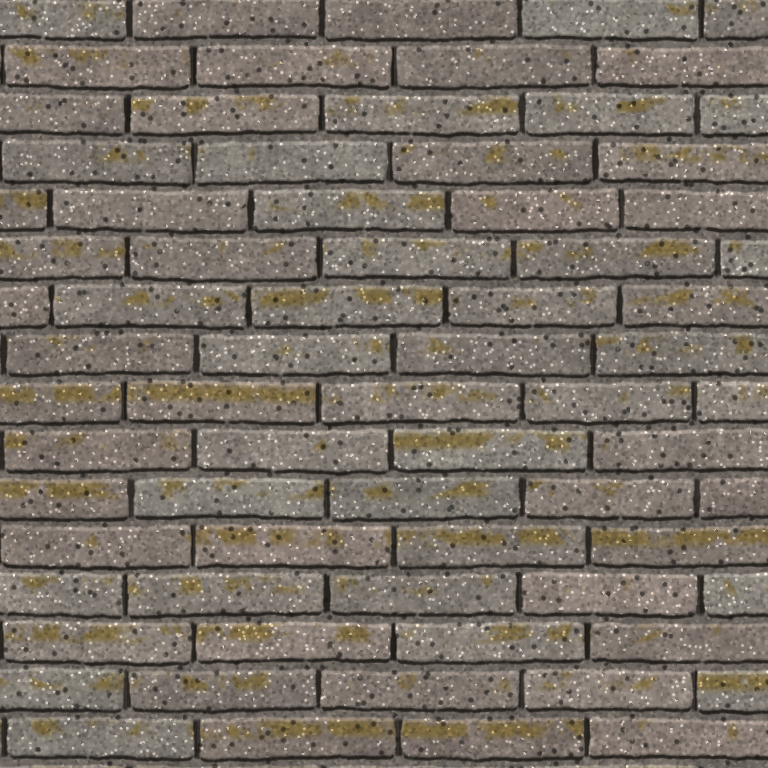
Write a Shadertoy shader that draws this texture.

```glsl
// Weathered wall of long grey bricks in sixteen courses, with gritty faces and yellow lichen.

const float COURSES = 16.0;
const float PITCH = 0.2565;                  // brick length plus one joint
const vec2 HALF_SIZE = vec2(0.1240, 0.0252);
const vec3 STONE = vec3(0.515, 0.495, 0.465);
const vec3 ROSY_STONE = vec3(0.515, 0.470, 0.440);
const vec3 MORTAR = vec3(0.425, 0.400, 0.375);
const vec3 LICHEN = vec3(0.475, 0.395, 0.190);
const vec3 DEEP_SHADE = vec3(0.105, 0.090, 0.075);

struct Brick {
    vec2 id;     // column, course counted from the top
    vec2 local;  // position from the brick centre
    vec2 edge;   // signed distance past each pair of sides
    float dist;  // signed distance to the rounded outline
};

float hash(vec2 p) {
    vec3 q = fract(p.xyx * 0.1031);
    q += dot(q, q.yzx + 33.33);
    return fract((q.x + q.y) * q.z);
}

// Layered, warped sines, roughly -1 to 1
float ripple(vec2 p) {
    float sum = 0.0, amp = 0.5;
    for (int i = 0; i < 5; i++) {
        p = mat2(0.8, 0.6, -0.6, 0.8) * p * 1.7 + 0.7 * sin(p.yx + 1.3);
        sum += amp * sin(p.x) * sin(p.y);
        amp *= 0.65;
    }
    return sum;
}

// Cellular noise: distance to the nearest point, random value of its cell
vec2 cellular(vec2 p) {
    vec2 base = floor(p), nearest = vec2(9.0, 0.0);
    for (int y = -1; y <= 1; y++)
    for (int x = -1; x <= 1; x++) {
        vec2 c = base + vec2(x, y);
        float d = distance(p, c + vec2(hash(c), hash(c + 71.7)));
        if (d < nearest.x) nearest = vec2(d, hash(c + 19.3));
    }
    return nearest;
}

// Horizontal position of a head joint
float joint(float column, float course) {
    float even = mod(course + 1.0, 2.0);
    float slip = step(3.5, course) * step(course, 6.5) * 0.37;
    float shorter = 0.1 * even * step(2.5, column);
    float jitter = 0.05 * (hash(vec2(column, course) + 5.0) - 0.5);
    return (column + 0.64 * even - slip - shorter + jitter) * PITCH;
}

Brick findBrick(vec2 p) {
    float depth = (1.0 - p.y + 0.008 + 0.0015 * sin(p.x * 17.0 + p.y * 9.0)) * COURSES;
    float course = floor(depth);
    float column = floor((p.x - joint(0.0, course)) / PITCH);
    column += step(joint(column + 1.0, course), p.x) - step(p.x, joint(column, course));
    float left = joint(column, course), right = joint(column + 1.0, course);

    Brick b;
    b.id = vec2(column, course);
    b.local = vec2(p.x - 0.5 * (left + right), (0.5 - fract(depth)) / COURSES);
    vec2 size = vec2(0.5 * (right - left) - 0.5 * PITCH + HALF_SIZE.x, HALF_SIZE.y);
    size.y += 0.003 * (hash(b.id + 3.0) - 0.5);
    b.edge = abs(b.local) - size + 0.0022 * ripple(p * 38.0);
    vec2 corner = b.edge + 0.007;
    b.dist = length(max(corner, 0.0)) + min(max(corner.x, corner.y), 0.0) - 0.007;
    return b;
}

// Surface height: 0 in the mortar, about 1 on a brick face
float relief(vec2 p) {
    Brick b = findBrick(p);
    float face = smoothstep(0.0025, -0.0045, b.dist);
    float bend = b.local.x + 0.05 * (hash(b.id + 8.0) - 0.5) + 0.005 * ripple(p * 25.0);
    float crack = smoothstep(0.005, 0.0, abs(bend)) * step(0.72, hash(b.id + 2.0));
    return face * (1.0 - 0.5 * crack) + 0.17 * ripple(p * 60.0);
}

void mainImage(out vec4 fragColor, in vec2 fragCoord) {
    vec2 p = fragCoord / iResolution.xy;
    Brick b = findBrick(p);
    float face = smoothstep(0.002, -0.002, b.dist);

    // Stone and mortar
    vec3 stone = mix(STONE, ROSY_STONE, hash(b.id + 11.0));
    stone *= 0.94 + 0.12 * hash(b.id + 13.0);
    vec3 color = mix(MORTAR, stone, face);
    color *= 1.0 + 0.10 * ripple(p * 22.0);

    // Lichen along the upper half of some bricks
    float band = smoothstep(0.017, 0.003, abs(b.local.y - 0.011));
    float growth = 0.5 * hash(b.id + 17.0) + 0.28 * (1.0 - p.y) - 0.40;
    float patches = smoothstep(0.0, 0.28, growth + 0.55 * ripple(p * 27.0 + 4.0));
    color = mix(color, LICHEN, 0.75 * patches * band * face);

    // Grit, pale specks and pits
    vec2 grit = cellular(p * 190.0), pit = cellular(p * 75.0);
    color *= 1.0 + 0.42 * (grit.y - 0.5) * smoothstep(0.85, 0.15, grit.x);
    color += 0.20 * step(0.92, grit.y) * smoothstep(0.5, 0.15, grit.x) * face;
    color *= 1.0 - 0.5 * step(0.88, pit.y) * smoothstep(0.38, 0.12, pit.x);

    // Light from above, with shade below overhanging edges
    float height = relief(p);
    float slope = height - relief(p + vec2(-0.0006, 0.002));
    float overhang = relief(p + vec2(0.0, 0.0055)) - height;
    color *= 1.0 + 0.6 * clamp(slope, -0.7, 0.35);
    color = mix(color, DEEP_SHADE, 0.80 * smoothstep(0.30, 0.95, overhang));

    // Open head joints, some partly filled
    float gap = smoothstep(-0.001, 0.002, b.edge.x) * smoothstep(0.003, -0.003, b.edge.y);
    color = mix(color, DEEP_SHADE, gap * (0.65 + 0.3 * hash(b.id + 23.0)));

    fragColor = vec4(clamp(color, 0.0, 1.0), 1.0);
}
```
